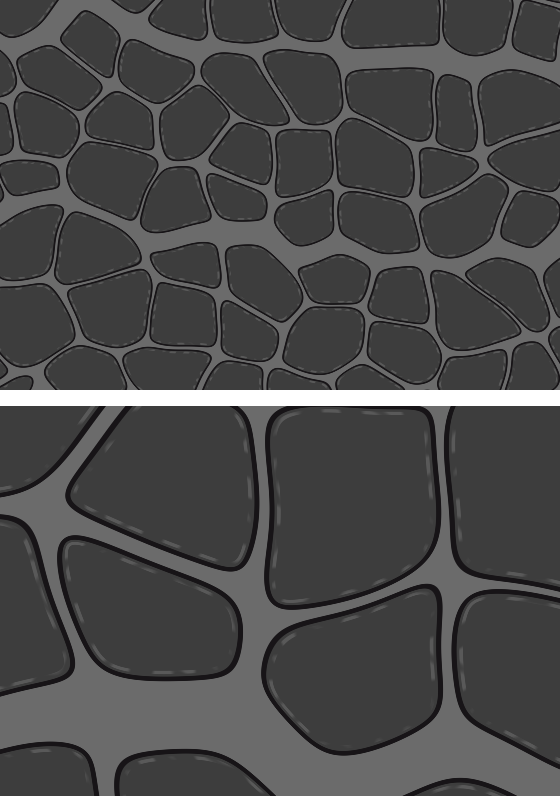
Top: the whole. Bottom: its middle third, enlarged.
A Shadertoy shader for this texture:

```glsl
const float ROWS = 6.0;

vec3 hash3(vec2 cell) {
    vec3 q = vec3(dot(cell, vec2(127.1, 311.7)),
                  dot(cell, vec2(269.5, 183.3)),
                  dot(cell, vec2(419.2, 371.9)));
    return fract(sin(q) * 43758.55);
}

// Stone centre in xy, size weight in z
vec3 stoneSite(vec2 cell) {
    vec3 h = hash3(cell);
    return vec3(cell + 0.12 + 0.76 * h.xy, 0.24 * h.z);
}

// Half width of the joint between two stones; every third course is spread apart
float jointWidth(vec2 cellA, vec2 cellB, vec2 middle) {
    float narrow = 0.036 + 0.012 * sin(middle.x * 2.1 + middle.y * 3.4);
    float wide = 0.13 + 0.05 * sin(middle.x * 1.3 + middle.y);
    bool acrossBand = floor(cellA.y / 3.0) != floor(cellB.y / 3.0);
    return acrossBand ? wide : narrow;
}

// Distance inside the rounded stone outline, negative in the mortar
float stoneDistance(vec2 p) {
    vec2 base = floor(p), ownCell = base;
    float nearest = 1e3;
    for (int y = -2; y <= 2; y++)
    for (int x = -2; x <= 2; x++) {
        vec2 cell = base + vec2(x, y);
        vec3 site = stoneSite(cell);
        vec2 offset = p - site.xy;
        float power = dot(offset, offset) - site.z;
        if (power < nearest) {
            nearest = power;
            ownCell = cell;
        }
    }

    // Soft minimum over all sides rounds the corners
    vec3 own = stoneSite(ownCell);
    float total = 0.0;
    vec2 slope = vec2(0.0);
    for (int y = -2; y <= 2; y++)
    for (int x = -2; x <= 2; x++) {
        if (x == 0 && y == 0) continue;
        vec2 cell = ownCell + vec2(x, y);
        vec3 site = stoneSite(cell);
        vec2 offset = p - site.xy, across = own.xy - site.xy;
        float side = (dot(offset, offset) - site.z - nearest) / (2.0 * length(across));
        side -= jointWidth(ownCell, cell, 0.5 * (own.xy + site.xy));
        float weight = exp(-18.0 * side);
        total += weight;
        slope += weight * normalize(across);
    }
    return -log(total) / 18.0 / max(length(slope) / total, 0.4);
}

void mainImage(out vec4 fragColor, in vec2 fragCoord) {
    vec2 p = ROWS * fragCoord / iResolution.y;
    float pixel = ROWS / iResolution.y;

    // Sloping courses with gently bent sides
    p = vec2(0.92 * p.x, p.y + 0.1 * p.x + 0.3);
    p += 0.06 * sin(p.yx * vec2(2.3, 2.9) + vec2(0.4, 1.7));
    p += 0.018 * sin(p.yx * vec2(6.7, 5.9) + vec2(2.0, 0.6));

    float d = stoneDistance(p);
    float soft = 0.5 * pixel;

    vec3 mortar = vec3(0.42);
    vec3 stone = vec3(0.238);
    vec3 outline = vec3(0.09, 0.08, 0.09);
    vec3 color = mix(mortar, stone, smoothstep(-soft, soft, d));

    // Broken light rim just inside the outline
    float dashes = smoothstep(-0.2, 0.5, sin(p.x * 31.0 + 2.0 * sin(p.y * 9.0))
                                       * sin(p.y * 27.0 + 2.0 * sin(p.x * 7.0)));
    float rim = 1.0 - smoothstep(0.006, 0.006 + pixel, abs(d - 0.033));
    color = mix(color, vec3(0.35), rim * dashes);

    float line = 1.0 - smoothstep(0.012 - soft, 0.012 + soft, abs(d));
    color = mix(color, outline, line);
    fragColor = vec4(color, 1.0);
}
```
